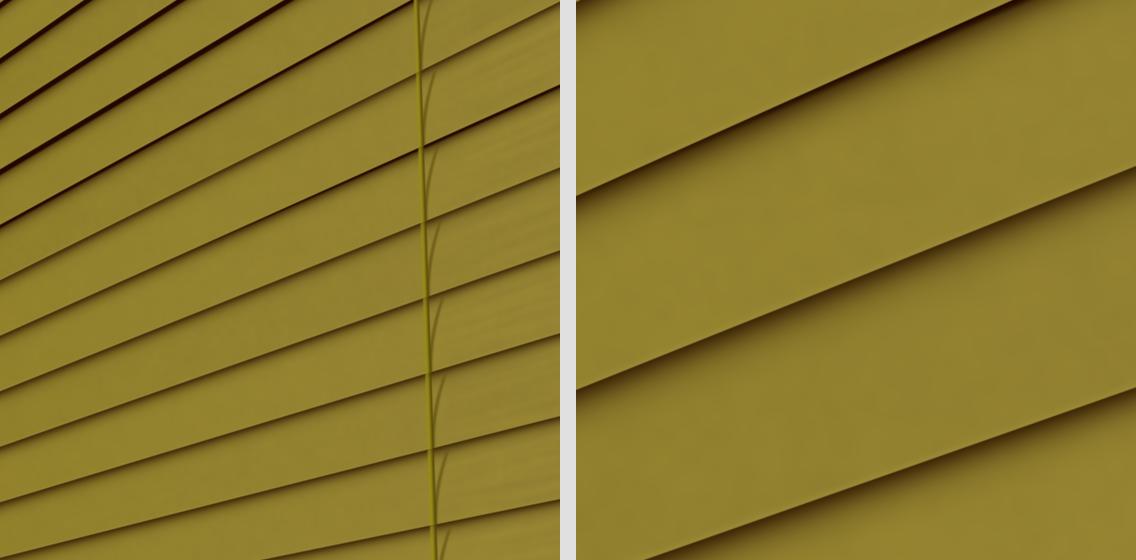
Left: the whole. Right: its middle third, enlarged.
Give the GLSL for this texture, as a WebGL 1 fragment shader.

```glsl
precision highp float;
// Olive window blind in perspective: a pencil of straight slat edges is indexed
// by one linear-fractional coordinate. Each edge gets a lit rim and a soft shadow;
// upper edges open into dark gaps. A cord and its curved shadows hang in front.
uniform vec2 u_resolution;

// Slat layout, in canvas heights measured down from the top
const float FIRST_EDGE = 0.1042;    // first edge on the left side
const float EDGE_RISE = 0.694;      // rise of that edge across the canvas
const float PITCH_LEFT = 0.0991;    // slat spacing on the left side
const float PITCH_GROWTH = 0.049;   // added spacing on the right side

// Shading widths
const float SHADOW_WIDTH = 0.0125;
const float RIM_WIDTH = 0.003;
const float GAP_WIDTH = 0.0105;
const float LOOSE_SLAT = 5.0;       // lower edge that also gapes to the right
const float LOOSE_GAP = 0.0055;

// Cord
const float CORD_TOP = 0.7435;
const float CORD_LEAN = 0.032;
const float CORD_RADIUS = 0.0056;
const float CORD_SHADOW_REACH = 0.031;
const float CORD_SHADOW_RADIUS = 0.0045;

// Colours
const vec3 SLAT = vec3(0.575, 0.508, 0.185);
const vec3 RIM = vec3(0.62, 0.55, 0.22);
const vec3 SHADOW = vec3(0.24, 0.155, 0.025);
const vec3 GAP = vec3(0.125, 0.03, 0.0);
const vec3 CORD_LIGHT = vec3(0.59, 0.54, 0.10);
const vec3 CORD_DARK = vec3(0.34, 0.29, 0.03);
const vec3 CORD_SHADOW = vec3(0.40, 0.335, 0.07);

float hash(float n) {
  return fract(sin(n * 12.9898 + 4.1) * 43758.5);
}

vec2 gradient(vec2 cell) {
  float angle = 6.2832 * hash(dot(cell, vec2(1.0, 57.31)));
  return vec2(cos(angle), sin(angle));
}

float gradientNoise(vec2 p) {
  vec2 i = floor(p), f = p - i;
  vec2 w = f * f * f * (f * (f * 6.0 - 15.0) + 10.0);
  float a = dot(gradient(i), f);
  float b = dot(gradient(i + vec2(1.0, 0.0)), f - vec2(1.0, 0.0));
  float c = dot(gradient(i + vec2(0.0, 1.0)), f - vec2(0.0, 1.0));
  float d = dot(gradient(i + 1.0), f - 1.0);
  return mix(mix(a, b, w.x), mix(c, d, w.x), w.y);
}

// Dark opening under an edge: wide at the top, closed further down
float gapWidth(float edge, float x) {
  float upper = GAP_WIDTH * (1.0 - smoothstep(2.0, 4.2, edge));
  float loose = LOOSE_GAP * smoothstep(0.1, 0.9, x);
  return upper + loose * (1.0 - step(0.5, abs(edge - LOOSE_SLAT)));
}

vec3 slatColor(vec2 p, float index, float pitch, float aa) {
  float edge = floor(index + 0.5);
  float below = (index - edge) * pitch;   // signed distance under nearest edge

  // Painted face: slat tint, faint streaks on the right, fine mottling
  float streak = gradientNoise(vec2(p.x * 4.0, index * 9.0));
  float mottle = gradientNoise(p * 70.0) + gradientNoise(p * 24.0);
  float tint = 1.0 + 0.025 * (hash(floor(index)) - 0.5) + 0.015 * mottle;
  tint += 0.045 * streak * smoothstep(0.7, 0.9, p.x);
  vec3 face = SLAT * tint + vec3(0.01, 0.005, 0.03) * (p.x - 0.5);

  // Upper side of the edge catches light
  float rimDepth = below / RIM_WIDTH;
  vec3 above = mix(face, RIM, 0.65 * exp(-rimDepth * rimDepth));

  // Lower side: gap first, then a fading shadow
  float gap = gapWidth(edge, p.x);
  float depth = max(below - 0.6 * gap, 0.0);
  float shade = exp(-pow(depth / SHADOW_WIDTH, 1.3));
  vec3 under = mix(face, SHADOW, shade);
  float opening = 1.0 - smoothstep(gap - 0.003, gap + 0.003, below);
  under = mix(under, GAP, opening * smoothstep(0.0, 0.003, gap));
  return mix(above, under, smoothstep(-aa, aa, below));
}

void main() {
  vec2 p = gl_FragCoord.xy / u_resolution;
  p.y = 1.0 - p.y;
  float aa = 1.2 / min(u_resolution.x, u_resolution.y);

  // Slat coordinate: whole numbers lie on the edges
  float pitch = PITCH_LEFT + PITCH_GROWTH * p.x;
  float index = (p.y - FIRST_EDGE + EDGE_RISE * p.x) / pitch;
  float along = fract(index);
  vec3 color = slatColor(p, index, pitch, aa);

  // Curved cord shadow, swinging back to the cord on every slat
  float side = p.x - CORD_TOP - CORD_LEAN * p.y;
  float swing = 0.004 + CORD_SHADOW_REACH * (1.0 - along) * (1.0 - along);
  float cordShade = 1.0 - smoothstep(0.0, CORD_SHADOW_RADIUS + aa, abs(side - swing));
  cordShade *= smoothstep(0.0, 0.15, along) * mix(0.65, 0.9, along);
  color = mix(color, min(color, CORD_SHADOW), cordShade);

  // Cord: lit from the left, slightly darker where it crosses an edge
  float radius = CORD_RADIUS * (0.85 + 0.2 * p.y);
  vec3 cord = mix(CORD_LIGHT, CORD_DARK, smoothstep(-0.5, 1.0, side / radius));
  cord *= 1.0 - 0.2 * exp(-along * 14.0);
  color = mix(color, cord, 1.0 - smoothstep(radius - aa, radius + aa, abs(side)));

  gl_FragColor = vec4(color, 1.0);
}
```
